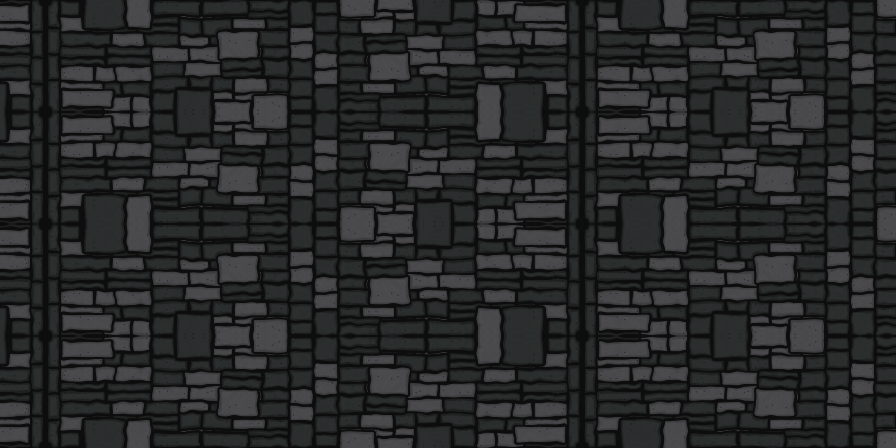
Write a Shadertoy shader that draws this texture.

```glsl
const vec2 PANEL = vec2(2.396, 1.0); // panel size, in quarters of the canvas height

float hash(vec2 p) {
    vec3 q = fract(p.xyx * 0.1031);
    q += dot(q, q.yzx + 33.33);
    return fract((q.x + q.y) * q.z);
}

float noise(vec2 p) {
    vec2 i = floor(p), f = fract(p);
    f = f * f * (3.0 - 2.0 * f);
    return mix(mix(hash(i), hash(i + vec2(1, 0)), f.x),
               mix(hash(i + vec2(0, 1)), hash(i + vec2(1, 1)), f.x), f.y);
}

// Signed distance to a rounded box given by two corners
float boxDistance(vec2 p, vec2 lo, vec2 hi) {
    vec2 a = abs(p - 0.5 * (lo + hi)) - 0.5 * (hi - lo) + 0.025;
    return length(max(a, 0.0)) + min(max(a.x, a.y), 0.0) - 0.025;
}

// Mirror panels in both axes; every second column slides by one panel
vec2 foldPanels(vec2 p) {
    float column = floor((p.x - 0.406) / PANEL.x);
    float odd = mod(column, 2.0);
    float u = fract((p.x - 0.406) / PANEL.x);
    return vec2(mix(u, 1.0 - u, odd) * PANEL.x,
                abs(mod(p.y + odd + 1.0, 2.0) - 1.0));
}

// Split the panel into irregular stones: x = edge distance, y = stone id
vec2 rubble(vec2 p) {
    vec2 lo = vec2(0), hi = PANEL;
    float id = 5.0;
    if (p.x < 0.13) { hi.x = 0.13; }
    else if (p.x > 2.18) { lo.x = 2.18; id = 7.0; }
    else { lo.x = 0.13; hi.x = 2.18; id = 6.0; }
    for (int i = 0; i < 9; i++) {
        vec2 size = hi - lo;
        if (size.x * size.y < 0.042 + 0.03 * hash(vec2(id, 3.0))) break;
        float cut = mix(0.36, 0.64, hash(vec2(id, 8.0)));
        bool upper;
        if (size.x > 2.8 * size.y) {
            float x = lo.x + cut * size.x;
            upper = p.x > x;
            if (upper) lo.x = x; else hi.x = x;
        } else {
            float y = lo.y + cut * size.y;
            upper = p.y > y;
            if (upper) lo.y = y; else hi.y = y;
        }
        id = 2.0 * id + (upper ? 1.0 : 0.0);
    }
    return vec2(boxDistance(p, lo, hi), id);
}

void mainImage(out vec4 fragColor, in vec2 fragCoord) {
    float pixel = 4.0 / iResolution.y;
    vec2 p = foldPanels(fragCoord * pixel);
    vec2 warped = p + 0.022 * (vec2(noise(p * 13.0), noise(p * 13.0 + 40.0)) - 0.5);

    vec2 stone = rubble(warped);
    float edge = stone.x;
    bool isLight = hash(vec2(stone.y, 21.0)) > 0.57;

    // Large blocks, dark ones first, some lying across the mirror lines
    vec4 blocks[9] = vec4[9](
        vec4(0.34, -0.1, 0.71, 0.26), vec4(0.96, 0.0, 1.39, 0.14),
        vec4(1.40, 0.0, 1.81, 0.14), vec4(1.16, 0.79, 1.49, 1.1),
        vec4(0.72, -0.1, 0.95, 0.26), vec4(1.54, 0.28, 1.90, 0.53),
        vec4(1.50, 0.90, 1.84, 1.1), vec4(1.85, 0.85, 2.17, 1.1),
        vec4(0.14, 0.80, 0.60, 0.96));
    for (int i = 0; i < 9; i++) {
        float block = boxDistance(warped, blocks[i].xy, blocks[i].zw);
        if (block < 0.0) {
            edge = block;
            isLight = i > 3;
        } else {
            edge = max(edge, -block);
        }
    }

    // Heavy joint on the left border, with dark knots at its corners
    edge = max(edge, 0.014 - p.x);
    edge = max(edge, 0.05 - length(p - vec2(0.0, round(p.y))));

    // Stone face: worn rim, grain and small pits
    vec3 face = isLight ? vec3(0.29, 0.29, 0.30) : vec3(0.17, 0.18, 0.18);
    float gap = 0.007 + 0.010 * noise(p * 9.0 + 7.0);
    float rim = smoothstep(-0.032, -0.014, edge + 0.008 * noise(p * 30.0));
    face *= 1.0 - (isLight ? 0.18 : 0.30) * rim;
    face *= 0.97 + 0.06 * noise(p * 45.0);
    vec2 cell = floor(p * 15.0);
    vec2 pit = vec2(hash(cell), hash(cell + 17.0)) * 0.6 + 0.2;
    float pitDistance = length(fract(p * 15.0) - pit) / 15.0 - 0.006;
    float pitted = step(0.72, hash(cell + 51.0));
    face *= 1.0 - 0.35 * pitted * (1.0 - smoothstep(-0.5 * pixel, 0.5 * pixel, pitDistance));

    float joint = smoothstep(-0.6 * pixel, 0.6 * pixel, edge + gap);
    fragColor = vec4(mix(face, vec3(0.05), joint), 1.0);
}
```
